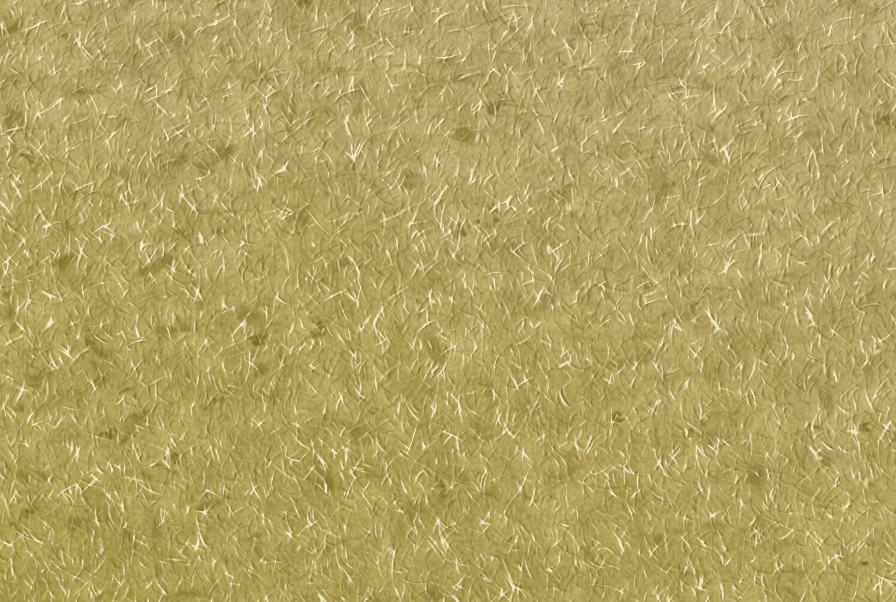
Give the GLSL for this texture, as a WebGL 2 fragment shader.

```glsl
#version 300 es
precision highp float;
// Draws a matted sheet of fine golden fibres with glints, shadows and dark stains.

uniform vec2 u_resolution;
out vec4 fragColor;

const vec3 BASE_LOW = vec3(0.682, 0.612, 0.308);
const vec3 BASE_HIGH = vec3(0.728, 0.658, 0.462);
const vec3 SHADE = vec3(0.49, 0.41, 0.15);
const vec3 SHEEN = vec3(0.86, 0.79, 0.55);  // weakly lit fibres
const vec3 GLINT = vec3(0.96, 0.92, 0.79);  // strongest reflections
const vec3 STAIN = vec3(0.42, 0.33, 0.08);
const vec3 FLAKE = vec3(0.90, 0.83, 0.55);

const int FIBRE_LAYERS = 8;
const float FIBRE_CELL = 0.018;    // cell of the finest layer
const float FIBRE_GROWTH = 0.0037; // added cell size per layer
const float FIBRE_WIDTH = 0.0016;
const float GLINT_GAIN = 0.92;
const float SHADE_GAIN = 0.42;
const float HAIR_GAIN = 0.45;
const float HAIR_CELL = 0.075;     // long, nearly level dark hairs
const float BROAD_MOTTLE = 0.036;
const float CLUMP_MOTTLE = 0.042;
const float STAIN_CELL = 0.125;
const float STAIN_GAIN = 0.70;
const float FLAKE_CELL = 0.11;
const float GRAIN_CELL = 0.008;
const float GRAIN_GAIN = 0.08;

vec4 hash4(vec2 cell, float seed) {
    vec4 h = fract((cell.xyxy + seed * 17.3) * vec4(0.1031, 0.1030, 0.0973, 0.1099));
    h += dot(h, h.wzxy + 33.33);
    return fract((h.xxyz + h.yzzw) * h.zywx);
}

vec2 rotate(vec2 p, float angle) {
    float c = cos(angle), s = sin(angle);
    return vec2(c * p.x + s * p.y, c * p.y - s * p.x);
}

// Soft mottling from warped sines, about -1 to 1
float mottle(vec2 p) {
    float sum = 0.0, amp = 0.5;
    for (int i = 0; i < 4; i++) {
        p = rotate(p, 1.1) * 1.7 + vec2(1.3, 4.1);
        p += 0.7 * sin(p.yx * 0.8);
        sum += amp * sin(p.x) * sin(p.y);
        amp *= 0.75;
    }
    return sum;
}

// Distance to the nearest cell point, in cells
float cellular(vec2 p) {
    vec2 id = floor(p);
    float nearest = 2.0;
    for (int k = 0; k < 9; k++) {
        vec2 cell = id + vec2(k % 3 - 1, k / 3 - 1);
        nearest = min(nearest, length(p - cell - hash4(cell, 40.0).xy));
    }
    return nearest;
}

// Tapered curved fibre: x = lit crest, y = shadow along one side
vec2 fibre(vec2 q, float halfLength, float width, float bend) {
    float along = q.x / halfLength;
    float across = q.y + bend * halfLength * along * along;
    float taper = 1.0 - smoothstep(0.3, 1.0, abs(along));
    float crest = across / width;
    float side = crest + 1.9;
    return taper * vec2(exp(-crest * crest), exp(-side * side * 0.7));
}

// One scattered layer of fibres around a main direction
vec2 fibreLayer(vec2 p, float size, float seed, float heading, float spread) {
    vec2 id = floor(p / size), sum = vec2(0.0);
    float width = max(FIBRE_WIDTH, 0.45 / u_resolution.y);
    for (int k = 0; k < 9; k++) {
        vec2 cell = id + vec2(k % 3 - 1, k / 3 - 1);
        vec4 h = hash4(cell, seed), g = hash4(cell, seed + 71.0);
        float angle = heading + spread * (h.z + g.x - 1.0);
        vec2 q = rotate(p - (cell + h.xy) * size, angle);
        float halfLength = size * mix(0.35, 0.95, g.y);
        float thick = width * mix(0.75, 1.4, g.w * g.w);
        vec2 strength = vec2(0.15 + 0.75 * pow(h.w, 3.5), 0.15 + 0.85 * g.z * g.z);
        sum += strength * fibre(q, halfLength, thick, (g.z - 0.5) * 0.6);
    }
    return sum;
}

// Ragged stains or flakes; x of shape is the stretch, y the radius in cells
float spots(vec2 p, float size, float seed, float chance, vec2 shape) {
    vec2 id = floor(p / size);
    float cover = 0.0;
    for (int k = 0; k < 9; k++) {
        vec2 cell = id + vec2(k % 3 - 1, k / 3 - 1);
        vec4 h = hash4(cell, seed);
        vec2 q = rotate(p / size - cell - h.xy, h.w * 2.0) * vec2(1.0, shape.x);
        float radius = shape.y * mix(0.5, 1.0, fract(h.z * 57.0));
        cover += step(h.z, chance) * (1.0 - smoothstep(radius * 0.35, radius, length(q)));
    }
    return min(cover, 1.0);
}

void main() {
    vec2 p = gl_FragCoord.xy / u_resolution.y;
    vec2 uv = gl_FragCoord.xy / u_resolution;

    // Ground tint, mottling and grain
    float tint = clamp(0.72 * uv.y + 0.34 * uv.x - 0.03 + 0.12 * mottle(p * 3.0), 0.0, 1.0);
    float clump = mottle(p * 27.0);
    vec3 color = mix(BASE_LOW, BASE_HIGH, tint);
    color += BROAD_MOTTLE * mottle(p * 10.0) + CLUMP_MOTTLE * clump;
    color += GRAIN_GAIN * (0.5 - cellular(p / GRAIN_CELL));

    // Broken stains, denser toward the left
    vec2 ragged = p + 0.022 * vec2(mottle(p * 26.0 + 3.0), mottle(p * 26.0 + 9.0));
    float stain = spots(ragged, STAIN_CELL, 5.0, mix(0.42, 0.16, uv.x), vec2(1.5, 0.24));
    stain *= smoothstep(-0.5, 0.5, mottle(p * 42.0));
    float gaps = smoothstep(0.3, 0.95, mottle(p * 19.0 + 5.0)) * mix(0.5, 0.25, uv.x);
    color = mix(color, STAIN, max(STAIN_GAIN * stain, gaps));

    // Upright fibres, leaning from right at the top to left below
    float heading = mix(1.85, 1.25, uv.y);
    vec2 relief = vec2(0.0);
    for (int i = 0; i < FIBRE_LAYERS; i++) {
        float n = float(i);
        relief += fibreLayer(p + n * 0.137, FIBRE_CELL + n * FIBRE_GROWTH, n + 1.0, heading, 1.4);
    }
    float hair = fibreLayer(p, HAIR_CELL, 23.0, 0.0, 0.4).y * mix(0.3, 0.9, uv.y);
    color = mix(color, SHADE, clamp(SHADE_GAIN * relief.y + HAIR_GAIN * hair, 0.0, 0.8));

    // Broken reflections: sheen turns to white glint where strong
    float sparkle = clamp(0.85 + 0.5 * mottle(p * 48.0) + 0.4 * clump, 0.15, 1.6);
    float light = clamp(GLINT_GAIN * sparkle * relief.x, 0.0, 0.95);
    color = mix(color, mix(SHEEN, GLINT, smoothstep(0.2, 0.75, light)), light);

    // Pale flakes low on the right
    float flakeZone = smoothstep(0.72, 0.9, uv.x) * (1.0 - smoothstep(0.4, 0.55, uv.y));
    color = mix(color, FLAKE, 0.85 * flakeZone * spots(p, FLAKE_CELL, 31.0, 0.3, vec2(2.2, 0.11)));

    fragColor = vec4(clamp(color, 0.0, 1.0), 1.0);
}
```
